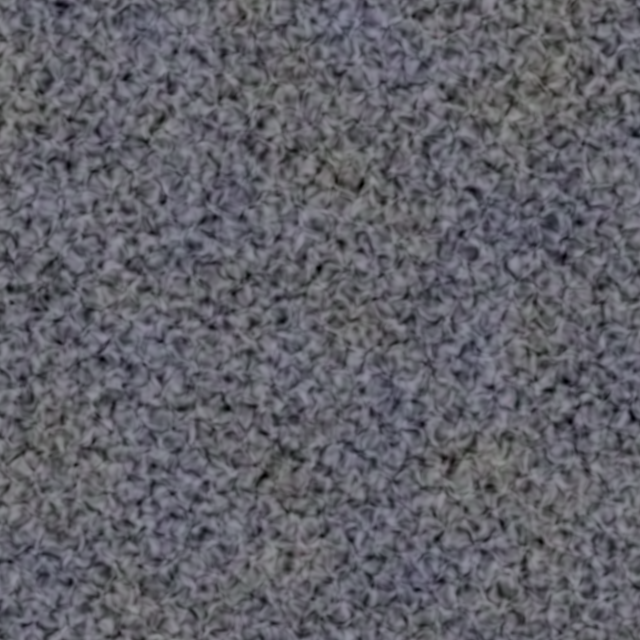
Write a Shadertoy shader that draws this texture.

```glsl
// Integer hash giving a unit gradient for a lattice point
vec2 hashGradient(ivec2 cell, uint seed) {
    uint h = uint(cell.x) * 1597334677u ^ uint(cell.y) * 3812015801u ^ seed * 2798796415u;
    h = (h ^ (h >> 16)) * 2146121005u;
    h = (h ^ (h >> 15)) * 2221713035u;
    h ^= h >> 16;
    float angle = float(h & 65535u) / 65536.0 * 6.28319;
    return vec2(cos(angle), sin(angle));
}

// Gradient noise, roughly -0.7 to 0.7; each seed turns its lattice
float grainNoise(vec2 p, uint seed) {
    float turn = 0.5 + 1.1 * float(seed);
    p = mat2(cos(turn), sin(turn), -sin(turn), cos(turn)) * p;
    ivec2 cell = ivec2(floor(p));
    vec2 f = fract(p);
    vec2 s = f * f * (3.0 - 2.0 * f);
    float a = dot(hashGradient(cell, seed), f);
    float b = dot(hashGradient(cell + ivec2(1, 0), seed), f - vec2(1, 0));
    float c = dot(hashGradient(cell + ivec2(0, 1), seed), f - vec2(0, 1));
    float d = dot(hashGradient(cell + ivec2(1, 1), seed), f - vec2(1, 1));
    return mix(mix(a, b, s.x), mix(c, d, s.x), s.y);
}

void mainImage(out vec4 fragColor, in vec2 fragCoord) {
    vec2 uv = fragCoord / iResolution.y;

    // Slight warp makes the grains irregular
    vec2 warp = vec2(grainNoise(uv * 38.0, 1u), grainNoise(uv * 38.0, 2u));
    vec2 p = uv + 0.008 * warp;

    // Mineral grains from fine specks to broad clouds, near unit deviation
    float grain = 0.90 * grainNoise(p * 62.0, 3u)
                + 0.62 * grainNoise(p * 108.0, 4u)
                + 0.42 * grainNoise(p * 31.0, 5u)
                + 0.20 * grainNoise(uv * 7.0, 6u);
    grain *= 4.0;

    // Skewed tone: deep dark grains, compressed highlights
    float tone = 0.388 + 0.078 * grain - 0.0075 * grain * grain;
    vec3 stone = tone * vec3(1.0, 1.0, 1.035) + vec3(0.0, 0.0, 0.016);

    // Faint warm and cool stains, with a finer green to violet drift
    float stain = grainNoise(uv * 5.0, 7u) + 0.6 * grainNoise(uv * 13.0, 8u);
    float drift = grainNoise(uv * 24.0, 9u) + 0.6 * grainNoise(uv * 55.0, 10u);
    stone += stain * vec3(0.018, 0.012, -0.042);
    stone += drift * vec3(0.012, -0.012, 0.010);

    // Rare reddish flecks
    float fleck = smoothstep(0.50, 0.66, grainNoise(uv * 16.0, 11u));
    stone += fleck * vec3(0.03, -0.05, -0.02);

    fragColor = vec4(clamp(stone, 0.0, 1.0), 1.0);
}
```
